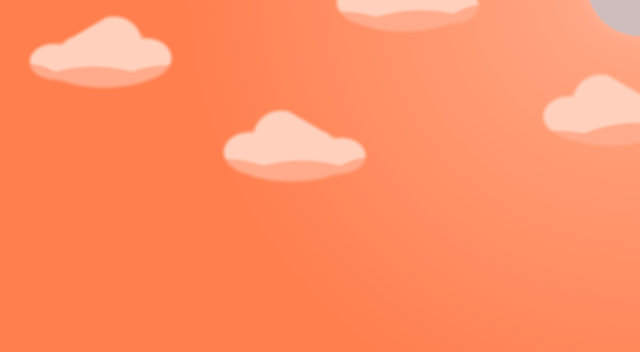
Write a Shadertoy shader that draws this background.

```glsl
const vec3 SKY = vec3(1.0, 0.498, 0.308);
const vec3 GLOW = vec3(1.0, 0.675, 0.545);
const vec3 HALO = vec3(1.0, 0.73, 0.65);
const vec3 SUN = vec3(0.81, 0.74, 0.74);
const vec3 CLOUD = vec3(1.0, 0.815, 0.735);
const vec3 CLOUD_SHADE = vec3(1.0, 0.67, 0.545);

// Coverage of a shape from its signed distance
float cover(float dist, float softness) {
    return 1.0 - smoothstep(-softness, softness, dist);
}

float smoothMin(float a, float b, float k) {
    float h = max(k - abs(a - b), 0.0) / k;
    return min(a, b) - 0.25 * h * h * k;
}

float ellipse(vec2 p, vec2 center, vec2 radii) {
    vec2 q = (p - center) / radii;
    float k = length(q);
    return k * (k - 1.0) / max(length(q / radii), 1e-4);
}

// Capsule whose radius changes from one end to the other
float taperedCapsule(vec2 p, vec2 a, vec2 b, float ra, float rb) {
    vec2 axis = b - a;
    float t = clamp(dot(p - a, axis) / dot(axis, axis), 0.0, 1.0);
    return length(p - mix(a, b, t)) - mix(ra, rb, t);
}

// Cloud outline, about one unit in half width
float cloudShape(vec2 p) {
    float left = ellipse(p, vec2(-0.635, -0.08), vec2(0.365, 0.28));
    float right = ellipse(p, vec2(0.66, -0.13), vec2(0.34, 0.25));
    float belly = ellipse(p, vec2(-0.05, -0.165), vec2(0.85, 0.33));
    float hump = taperedCapsule(p, vec2(-0.19, 0.106), vec2(0.31, -0.05), 0.4, 0.28);
    float lobes = smoothMin(left, right, 0.06);
    return smoothMin(smoothMin(lobes, belly, 0.06), hump, 0.06);
}

float arch(float x, float center, float top, float bend) {
    return top - bend * (x - center) * (x - center);
}

// Scalloped upper edge of the shaded underside
float shadeLine(float x, float tilt) {
    float left = arch(x, -0.97, -0.18, 0.33);
    float middle = arch(x, 0.1, -0.2, 0.25);
    float right = arch(x, 1.0, -0.165, 0.9);
    float scallops = -smoothMin(smoothMin(-left, -middle, 0.03), -right, 0.05);
    return scallops + tilt * x;
}

vec3 addCloud(vec3 color, vec2 p, vec2 center, float facing, float tilt, float size) {
    vec2 q = (p - center) / size;
    q.x *= facing;
    float shade = cover(q.y - shadeLine(q.x, tilt), 0.035);
    vec3 tint = mix(CLOUD, CLOUD_SHADE, shade);
    return mix(color, tint, cover(cloudShape(q), 0.045));
}

vec3 addSun(vec3 color, vec2 p, vec2 center, float radius) {
    float dist = length(p - center) - radius;
    color = mix(color, HALO, 0.5 * exp(-max(dist, 0.0) / 0.018));
    return mix(color, SUN, cover(dist, 0.005));
}

void mainImage(out vec4 fragColor, in vec2 fragCoord) {
    vec2 p = fragCoord / iResolution.y;
    vec2 sunCenter = vec2(iResolution.x / iResolution.y, 1.05);

    // Sky and sun
    float glow = clamp(1.0 - length(p - sunCenter) / 1.3, 0.0, 1.0);
    vec3 color = mix(SKY, GLOW, glow);
    color = addSun(color, p, sunCenter, 0.152);

    // Clouds: center, facing, tilt of the shade
    vec4 clouds[4] = vec4[4](
        vec4(0.286, 0.851, -1.0, 0.0),
        vec4(0.837, 0.584, 1.0, 0.0),
        vec4(1.158, 1.010, 1.0, 0.04),
        vec4(1.745, 0.686, 1.0, 0.12));
    for (int i = 0; i < 4; i++) {
        vec4 c = clouds[i];
        color = addCloud(color, p, c.xy, c.z, c.w, 0.201);
    }
    fragColor = vec4(color, 1.0);
}
```
